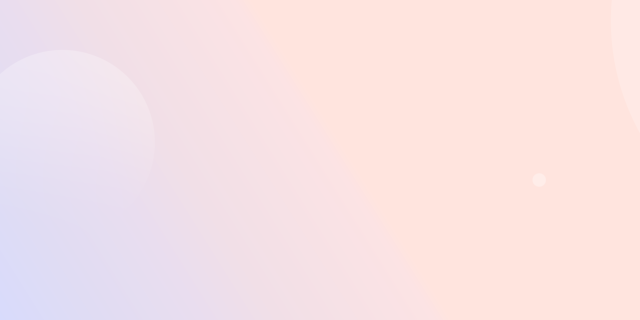
This background is drawn by a Shadertoy shader. Its source:

```glsl
// Pastel diagonal gradient from periwinkle to peach with faint translucent discs.

// Colours along the diagonal
const vec3 PERIWINKLE = vec3(0.847, 0.859, 0.988);
const vec3 LAVENDER   = vec3(0.878, 0.863, 0.953);
const vec3 LILAC      = vec3(0.914, 0.867, 0.937);
const vec3 MAUVE      = vec3(0.945, 0.875, 0.906);
const vec3 ROSE       = vec3(0.988, 0.890, 0.894);
const vec3 PEACH      = vec3(1.000, 0.894, 0.871);

// Gradient axis and length, in canvas heights
const vec2  AXIS = vec2(0.848, 0.531);
const float SPAN = 1.192;

// Discs: centre x, centre y, radius, in canvas heights
const vec3 LEFT_DISC  = vec3(0.195, 0.555, 0.289);
const vec3 RIGHT_DISC = vec3(2.633, 0.935, 0.724);
const vec3 SMALL_DISC = vec3(1.685, 0.4375, 0.021);
const float LEFT_ALPHA  = 0.26;
const float RIGHT_ALPHA = 0.20;
const float SMALL_ALPHA = 0.32;

vec3 diagonalGradient(vec2 p) {
    float t = dot(p, AXIS) / SPAN;
    vec3 color = mix(PERIWINKLE, LAVENDER, clamp(t / 0.22, 0.0, 1.0));
    color = mix(color, LILAC, clamp((t - 0.22) / 0.23, 0.0, 1.0));
    color = mix(color, MAUVE, clamp((t - 0.45) / 0.17, 0.0, 1.0));
    color = mix(color, ROSE, clamp((t - 0.62) / 0.35, 0.0, 1.0));
    return mix(color, PEACH, smoothstep(0.96, 1.01, t));
}

// Antialiased coverage of a disc
float discMask(vec2 p, vec3 disc, float pixel) {
    float d = length(p - disc.xy) - disc.z;
    return 1.0 - smoothstep(-pixel, pixel, d);
}

void mainImage(out vec4 fragColor, in vec2 fragCoord) {
    vec2 p = fragCoord / iResolution.y;
    float pixel = 0.75 / iResolution.y;
    vec3 color = diagonalGradient(p);

    // Left disc fades out towards its base
    float fade = smoothstep(-1.0, 1.0, (p.y - LEFT_DISC.y) / LEFT_DISC.z);
    color = mix(color, vec3(1.0), LEFT_ALPHA * fade * discMask(p, LEFT_DISC, pixel));

    // Pale discs over the peach side
    color = mix(color, vec3(1.0), RIGHT_ALPHA * discMask(p, RIGHT_DISC, pixel));
    color = mix(color, vec3(1.0), SMALL_ALPHA * discMask(p, SMALL_DISC, pixel));

    fragColor = vec4(color, 1.0);
}
```
